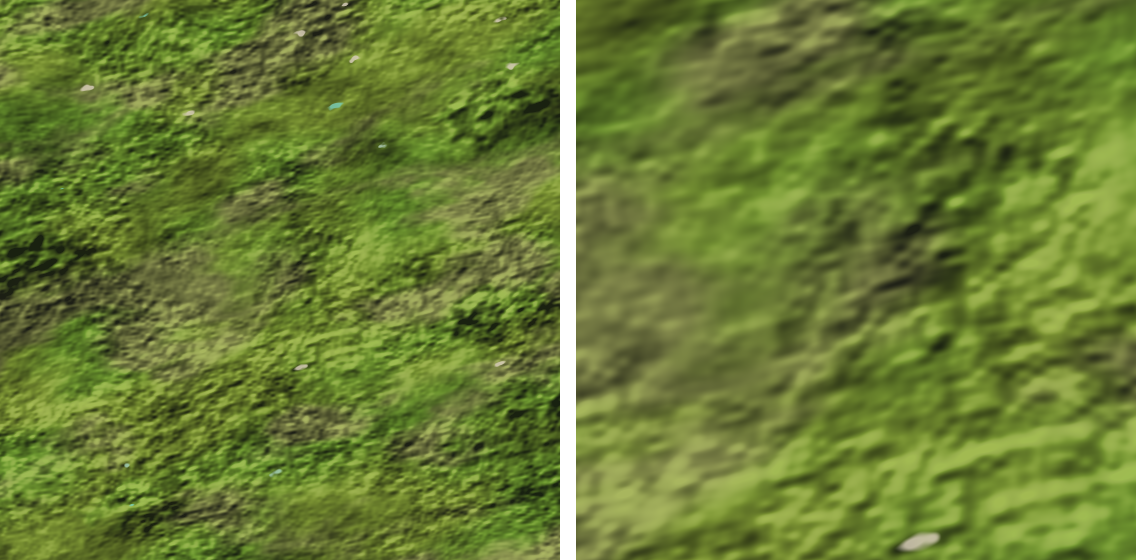
Left: the whole. Right: its middle third, enlarged.
Give the GLSL for this texture, as a Shadertoy shader.

```glsl
const vec3 VIVID_GREEN = vec3(0.345, 0.485, 0.150);
const vec3 OLIVE_GREEN = vec3(0.392, 0.468, 0.160);
const vec3 DRY_GRASS = vec3(0.425, 0.445, 0.245);
const vec3 PALE_TIP = vec3(0.620, 0.670, 0.360);
const float MEAN_LIGHT = 0.41;
const float SLOPE_ANGLE = 0.27;

float hash(vec2 p) {
    vec3 a = fract(p.xyx * 0.1031);
    a += dot(a, a.yzx + 33.33);
    return fract((a.x + a.y) * a.z);
}

vec2 hash2(vec2 p) {
    return vec2(hash(p + 11.0), hash(p + 47.0));
}

float noise(vec2 p) {
    vec2 i = floor(p), f = fract(p);
    f = f * f * (3.0 - 2.0 * f);
    float low = mix(hash(i), hash(i + vec2(1, 0)), f.x);
    float high = mix(hash(i + vec2(0, 1)), hash(i + vec2(1, 1)), f.x);
    return mix(low, high, f.y);
}

float fbm(vec2 p, int octaves) {
    float sum = 0.0, total = 0.0, gain = 1.0;
    for (int i = 0; i < octaves; i++) {
        sum += gain * noise(p);
        total += gain;
        gain *= 0.5;
        p = mat2(0.98, 0.12, -0.12, 0.98) * p * 2.03 + 17.3;
    }
    return sum / total;
}

vec2 rotate(vec2 p, float angle) {
    float c = cos(angle), s = sin(angle);
    return vec2(c * p.x + s * p.y, c * p.y - s * p.x);
}

// Ragged coverage of one elongated clump
float clump(vec2 offset, vec2 size, float ragged) {
    return 1.0 - smoothstep(0.4, 1.2, length(offset / size) + ragged);
}

// x: leafy body, y: shadow cast to the lower right
vec2 shrubs(vec2 p, vec2 cellSize, float density) {
    vec2 cell = floor(p / cellSize), cover = vec2(0);
    float ragged = 1.5 * (fbm(p * vec2(22, 38), 3) - 0.5);
    for (int y = -1; y <= 1; y++)
    for (int x = -1; x <= 1; x++) {
        vec2 id = cell + vec2(x, y);
        vec2 offset = p - (id + 0.2 + 0.6 * hash2(id)) * cellSize;
        vec2 size = cellSize * mix(vec2(0.22, 0.14), vec2(0.42, 0.25), hash(id + 5.0));
        float present = step(hash(id + 83.0), density);
        vec2 shadowOffset = offset + cellSize * vec2(-0.07, 0.10);
        cover = max(cover, present * vec2(clump(offset, size, ragged),
                                          clump(shadowOffset, size, ragged)));
    }
    return cover;
}

// rgb: tint, a: coverage of small pale scraps
vec4 litter(vec2 p, float cellSize, float density) {
    vec2 id = floor(p / cellSize);
    vec2 offset = p - (id + 0.25 + 0.5 * hash2(id)) * cellSize;
    vec2 size = mix(vec2(0.007, 0.003), vec2(0.016, 0.006), hash(id + 7.0));
    float d = length(offset / size) + 1.1 * (noise(p * vec2(110, 170)) - 0.5);
    float cover = step(hash(id + 29.0), density) * (1.0 - smoothstep(0.4, 1.1, d));
    vec3 tint = mix(vec3(0.84, 0.80, 0.72), vec3(0.48, 0.80, 0.70),
                    smoothstep(0.6, 0.9, hash(id + 61.0)));
    return vec4(tint, cover);
}

void mainImage(out vec4 fragColor, in vec2 fragCoord) {
    vec2 uv = fragCoord / iResolution.y;
    vec2 p = rotate(uv, SLOPE_ANGLE) + 3.0;
    p += 0.02 * (vec2(noise(uv * 7.0), noise(uv * 7.0 + 31.0)) - 0.5);

    // Broad patches, tufts and fine blades
    float patches = fbm(p * vec2(4, 8), 3);
    float tufts = fbm(p * vec2(15, 32), 3);
    vec2 bladeScale = vec2(58, 102);
    float blades = fbm(p * bladeScale, 2);
    float relief = blades - fbm((p + vec2(-0.003, 0.005)) * bladeScale, 2);
    float leaves = fbm(p * vec2(46, 68) + 9.0, 2);
    float leafRelief = leaves - fbm((p + vec2(-0.003, 0.007)) * vec2(46, 68) + 9.0, 2);

    // Light over the turf, then the shrubs
    float rough = mix(0.55, 1.3, smoothstep(0.35, 0.65, fbm(p * vec2(6, 11) + 41.0, 2)));
    float light = MEAN_LIGHT + 0.25 * (patches - 0.5) + 0.30 * (tufts - 0.5);
    light += rough * (0.26 * (blades - 0.5) + 0.27 * relief);
    vec2 shrub = shrubs(p, vec2(0.38, 0.24), 0.5);
    light -= 0.19 * shrub.y;
    light += shrub.x * (0.05 + 0.50 * (leaves - 0.5) + 0.40 * leafRelief);
    light = clamp(light, 0.10, 0.70);

    // Hue drifts from lush to dry ground
    float lush = smoothstep(0.40, 0.68, fbm(p * vec2(3, 6) + 71.0, 3) + 0.12 * (uv.y - 0.5));
    float dry = smoothstep(0.49, 0.72, fbm(p * vec2(5, 12) + 23.0, 4));
    vec3 hue = mix(OLIVE_GREEN, VIVID_GREEN, max(lush, 0.7 * shrub.x));
    hue = mix(hue, DRY_GRASS, dry * (1.0 - 0.8 * shrub.x));
    vec3 color = hue * light / MEAN_LIGHT;
    color += 0.025 * (1.0 - smoothstep(0.10, 0.30, light)) * vec3(0.4, 0.5, 1.0);
    color = mix(color, PALE_TIP, 0.55 * smoothstep(0.47, 0.64, light));

    vec4 scrap = litter(p, 0.085, 0.05 + 0.09 * smoothstep(0.5, 0.9, uv.y));
    color = mix(color, scrap.rgb, 0.85 * scrap.a);
    fragColor = vec4(color, 1.0);
}
```
